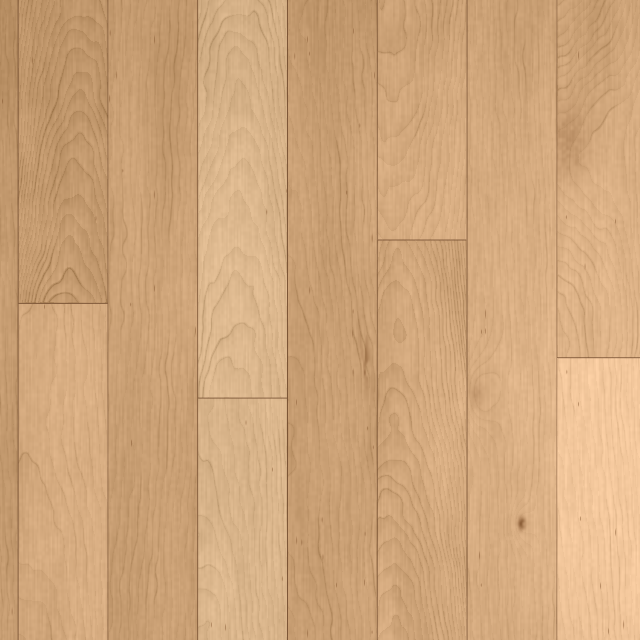
Write a Shadertoy shader that draws this texture.

```glsl
// Maple plank floor: vertical boards with end joints, growth-ring grain, flecks and knots.
#define BOARD_WIDTH 0.1403
#define FIRST_SEAM 0.0283
#define SEAM_WIDTH 0.0013
#define RING_WIDTH 0.0010
#define RING_DEPTH 0.36
#define FIBRE_DEPTH 0.17
#define FLECK_RATE 0.014
#define DARK_WOOD vec3(0.69, 0.53, 0.36)
#define LIGHT_WOOD vec3(0.94, 0.77, 0.60)
#define PALE_TINT vec3(-0.012, 0.012, 0.018)
#define KNOT_COLOR vec3(0.50, 0.32, 0.17)
#define SEAM_COLOR vec3(0.42, 0.27, 0.16)

// Per column, left to right: joint height (-1 = none), then tone and
// figure (0 = straight grain, 1 = arched) of the upper and lower boards.
const float JOINT[8] = float[](-1., .526, -1., .378, -1., .625, -1., .441);
const float TONE[16] = float[](.30, .36, .39, .77, .40, .57, .53, .47,
                               .30, .55, .39, .70, .40, .47, .50, .80);
const float FIGURE[16] = float[](.1, 1., .1, .65, .25, .55, .1, .35,
                                 .1, .3, .1, .4, .25, .85, .1, .25);
// Knots: centre, radius, darkness.
const vec4 KNOT[3] = vec4[](vec4(.815, .182, .018, .85),
                            vec4(.745, .385, .035, .22),
                            vec4(.882, .780, .110, .30));

float hash(vec2 p) {
    vec3 q = fract(p.xyx * 0.1031);
    q += dot(q, q.yzx + 33.33);
    return fract((q.x + q.y) * q.z);
}

float noise(vec2 p) {
    vec2 i = floor(p), f = fract(p);
    f = f * f * f * (f * (f * 6. - 15.) + 10.);
    return mix(mix(hash(i), hash(i + vec2(1, 0)), f.x),
               mix(hash(i + vec2(0, 1)), hash(i + vec2(1, 1)), f.x), f.y);
}

float fbm(vec2 p) {
    float sum = 0., amp = 0.57;
    for (int i = 0; i < 3; i++) {
        sum += amp * noise(p);
        p = mat2(1.7, 0.5, -0.5, 1.9) * p + 17.3;
        amp *= 0.5;
    }
    return sum;
}

// Short dark pores, at most one per grid cell.
float flecks(vec2 uv, float rate) {
    vec2 grid = uv * vec2(90., 28.), cell = floor(grid);
    vec2 shift = vec2(hash(cell + 3.1), hash(cell + 8.7)) - 0.5;
    vec2 d = (fract(grid) - 0.5 - shift * 0.5) / vec2(0.12, 0.12 + 0.16 * hash(cell + 5.3));
    return step(hash(cell + 1.9), rate) * (1. - smoothstep(0.2, 1., length(d)));
}

// Pixel coverage of a seam at the given distance from its centre.
float seam(float dist, float px) {
    return clamp((0.5 * SEAM_WIDTH - dist) / px + 0.5, 0., 1.);
}

void mainImage(out vec4 fragColor, in vec2 fragCoord) {
    vec2 uv = fragCoord / iResolution.y;
    float px = 1. / iResolution.y;

    // Board layout
    float across = (uv.x - FIRST_SEAM) / BOARD_WIDTH;
    float column = floor(across), u = fract(across);
    int c = clamp(int(column) + 1, 0, 7);
    int board = uv.y > JOINT[c] ? c : c + 8;
    float figure = FIGURE[board], tone = TONE[board];
    vec2 seed = vec2(float(board) * 13.7 + 4., float(board) * 7.9);

    // Ring field: straight grain plus stacked arches, bent by stretched noise
    float axis = u - 0.25 - 0.5 * hash(seed);
    float arch = 24. * axis * axis + 26. * uv.y * sign(hash(seed + 2.) - 0.35);
    float rings = u * mix(13., 2., figure) + figure * arch;
    rings += (2. + 5. * figure) * fbm(vec2(u * 1.4, uv.y * 4.) + seed);
    rings += 0.5 * noise(vec2(u * 9., uv.y * 38.) + seed);

    // Knots push the rings aside within their own board
    float knotMark = 0.;
    for (int i = 0; i < 3; i++) {
        vec4 k = KNOT[i];
        float inside = float(floor((k.x - FIRST_SEAM) / BOARD_WIDTH) == column);
        inside *= float((k.y > JOINT[c]) == (uv.y > JOINT[c]));
        vec2 d = (uv - k.xy) * vec2(1., 0.6) / k.z;
        rings += inside * (2. + 80. * k.z) * exp(-dot(d, d));
        knotMark += inside * k.w * exp(-9. * dot(d, d)) * (0.6 + 0.6 * noise(uv * 160.));
    }

    // Thin broken ring lines of even width, with a soft shade on one side
    float phase = fract(rings);
    float ringDist = min(phase, 1. - phase) * px / max(fwidth(rings), 1e-4);
    float ringLine = 1. - smoothstep(0., RING_WIDTH + 0.7 * px, ringDist);
    float ringFade = (0.2 + 0.8 * hash(vec2(floor(rings + 0.5), seed.x)))
                   * smoothstep(0.1, 0.85, noise(vec2(u * 4., uv.y * 14.) + seed + 40.));
    tone -= RING_DEPTH * ringLine * ringFade * (0.7 + 0.5 * figure);
    tone -= 0.14 * (phase * phase - 0.33) * (0.5 + figure);

    // Fibres and broad cloudy variation
    tone += FIBRE_DEPTH * (noise(uv * vec2(420., 26.) + seed) - 0.5);
    tone += 0.10 * (noise(uv * vec2(190., 170.)) - 0.5);
    tone += 0.30 * (fbm(vec2(u * 2.5, uv.y * 4.) + seed + 70.) - 0.5);

    // Warm light, strongest toward the lower right
    vec2 glow = (uv - vec2(1.02, 0.38)) * vec2(3.2, 2.1);
    tone += 0.32 * exp(-dot(glow, glow)) - 0.14 * smoothstep(0.7, 1., uv.y);
    vec3 color = mix(DARK_WOOD, LIGHT_WOOD, tone);
    color += PALE_TINT * float(c == 3);

    // Knots, pores and one mineral streak in the middle column
    float busy = float(c == 4);
    vec2 s = (uv - vec2(0.572 - 0.12 * (uv.y - 0.44), 0.44)) / vec2(0.007, 0.05);
    float streak = busy * exp(-dot(s, s)) * smoothstep(0.25, 0.7, noise(uv * vec2(260., 45.)));
    float mark = knotMark + 0.45 * streak + 0.45 * flecks(uv, FLECK_RATE * (1. + 4. * busy));
    color = mix(color, KNOT_COLOR, clamp(mark, 0., 1.));

    // Seams between columns and joints between board ends
    float side = seam((0.5 - abs(u - 0.5)) * BOARD_WIDTH, px);
    float end = seam(abs(uv.y - JOINT[c]), px);
    side *= 0.5 + 0.4 * hash(vec2(floor(across + 0.5), 6.));
    color = mix(color, SEAM_COLOR, max(side, 0.9 * end));

    fragColor = vec4(clamp(color, 0., 1.), 1.);
}
```
